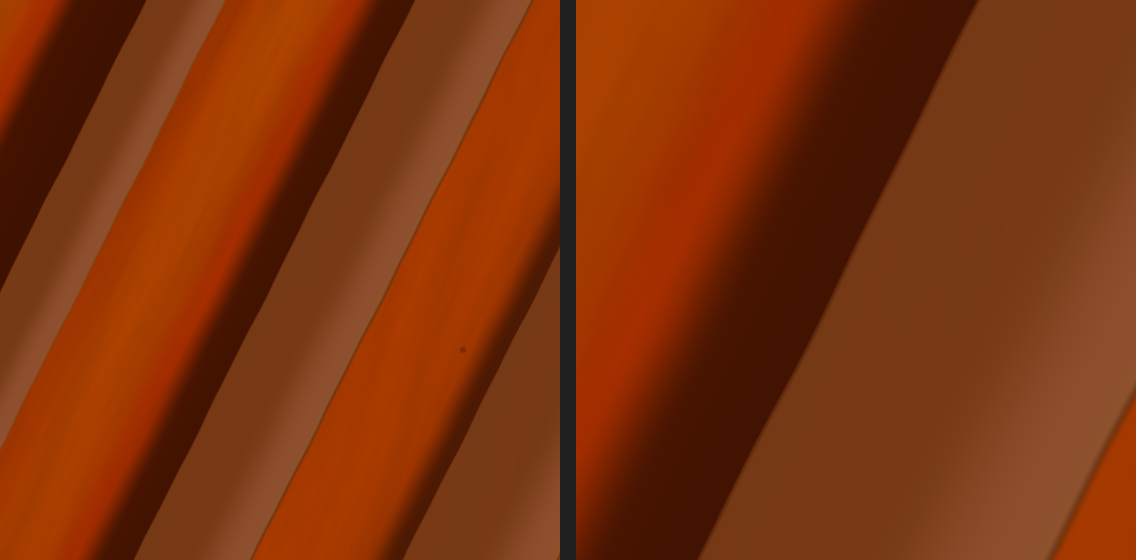
Left: the whole. Right: its middle third, enlarged.
This pattern is drawn by a WebGL 2 fragment shader. Its source:

```glsl
#version 300 es
precision highp float;

uniform vec2 u_resolution;
out vec4 fragColor;

// Slat layout, measured across the canvas
const float SLANT = 0.502;          // sideways shift per unit of height
const float PERIOD = 0.480;
const float FIRST_EDGE = 0.260;
const float FACE_WIDTH = 0.143;     // brown face of slat 0
const float FACE_GROWTH = 0.0675;   // widening from slat to slat
const float SHADOW_WIDTH = 0.143;   // shadow before slat 0
const float SHADOW_DECAY = 0.85;    // octaves lost from slat to slat
const float EDGE_SOFTNESS = 0.004;
const float SHADOW_SOFTNESS = 0.028;
const float GRAIN_STRENGTH = 0.035;
const vec2 KNOT_POS = vec2(0.827, 0.375);
const float KNOT_RADIUS = 0.008;

const vec3 BROWN = vec3(0.465, 0.225, 0.082);
const vec3 ROSE_BROWN = vec3(0.555, 0.310, 0.180);
const vec3 ORANGE = vec3(0.645, 0.222, 0.0);
const vec3 AMBER = vec3(0.660, 0.262, 0.0);
const vec3 RUST = vec3(0.575, 0.185, 0.0);
const vec3 RED_RIM = vec3(0.630, 0.175, 0.0);
const vec3 SHADOW = vec3(0.255, 0.070, 0.0);
const vec3 SHADOW_LIT = vec3(0.310, 0.100, 0.010);

vec2 hash2(vec2 p) {
    vec3 q = fract(p.xyx * vec3(0.1031, 0.1030, 0.0973));
    q += dot(q, q.yzx + 33.33);
    return fract((q.xx + q.yz) * q.zy);
}

// Distance to the nearest scattered point
float cellular(vec2 p) {
    vec2 cell = floor(p);
    float nearest = 4.0;
    for (int y = -1; y <= 1; y++) {
        for (int x = -1; x <= 1; x++) {
            vec2 corner = cell + vec2(x, y);
            vec2 toPoint = corner + hash2(corner + 50.0) - p;
            nearest = min(nearest, dot(toPoint, toPoint));
        }
    }
    return sqrt(nearest);
}

// Uneven streaks: x runs across the fibres, y along them
float woodGrain(vec2 p) {
    float sum = 0.0;
    float amplitude = 0.5;
    float frequency = 38.0;
    for (int i = 0; i < 4; i++) {
        float bend = 1.6 * sin(p.y * (5.0 + 3.0 * float(i)) + p.x * 9.0);
        sum += amplitude * sin(p.x * frequency + bend + float(i) * 2.1);
        frequency *= 1.83;
        amplitude *= 0.6;
    }
    return sum + 0.8 * (0.5 - cellular(p * vec2(85.0, 14.0)));
}

float faceWidth(float slat) { return FACE_WIDTH + FACE_GROWTH * slat; }
float shadowWidth(float slat) { return SHADOW_WIDTH * exp2(-SHADOW_DECAY * slat); }

vec3 shadowColor(float slat) {
    return mix(SHADOW, SHADOW_LIT, smoothstep(0.5, 2.0, slat));
}

vec3 faceColor(float t) {
    vec3 color = mix(BROWN, ROSE_BROWN, smoothstep(0.45, 0.88, t));
    return color + vec3(0.0, 0.012, -0.012) * smoothstep(0.92, 1.0, t);
}

vec3 woodColor(float t, float height, float slat, float grain) {
    float older = 1.0 - smoothstep(0.0, 1.0, slat);
    float center = smoothstep(0.1, 0.4, t) * (1.0 - smoothstep(0.55, 0.82, t));
    vec3 color = mix(ORANGE, RUST, 0.55 * (1.0 - smoothstep(0.0, 0.3, t)) * older);
    color = mix(color, AMBER, center * older * (0.35 + 0.6 * height));
    color = mix(color, RED_RIM, smoothstep(0.7, 0.88, t) * older);
    color = mix(color, RUST, 0.45 * smoothstep(0.65, 1.0, t) * (1.0 - older));
    return color * (1.0 + GRAIN_STRENGTH * grain);
}

void main() {
    vec2 uv = gl_FragCoord.xy / u_resolution;
    float edge = max(EDGE_SOFTNESS, 1.5 / min(u_resolution.x, u_resolution.y));

    // Position within the current slat
    float across = uv.x + SLANT * (1.0 - uv.y);
    across += 0.0008 * sin(uv.y * 23.0) + 0.0005 * sin(uv.y * 51.0);
    float slat = floor((across - FIRST_EDGE) / PERIOD);
    float x = across - FIRST_EDGE - slat * PERIOD;
    float face = faceWidth(slat);
    float shadowStart = PERIOD - shadowWidth(slat + 1.0);

    // Newer slats carry a finer, tilted grain
    float tilt = slat > 0.5 ? 0.12 : 0.0;
    float grain = woodGrain(vec2(across + tilt * uv.y, uv.y));

    // Brown face, lit wood, then soft shadow
    vec3 color = faceColor(x / face) * (1.0 + 0.2 * GRAIN_STRENGTH * grain);
    color = mix(shadowColor(slat), color, smoothstep(-0.5 * edge, edge, x));
    float woodT = (x - face) / (shadowStart - face);
    vec3 wood = woodColor(woodT, uv.y, slat, grain);
    float knot = 1.0 - smoothstep(0.3, 1.0, length(uv - KNOT_POS) / KNOT_RADIUS);
    wood *= 1.0 - 0.25 * knot;
    color = mix(color, wood, smoothstep(-edge, edge, x - face));

    // Thin dark seam beside the wood
    float seam = 1.0 - smoothstep(0.0, 1.3 * edge, abs(x - face));
    color *= 1.0 - seam * (slat > 0.5 ? 0.22 : 0.06);

    float shade = smoothstep(-SHADOW_SOFTNESS, SHADOW_SOFTNESS, x - shadowStart);
    vec3 shadow = shadowColor(slat + 1.0) * (1.06 - 0.1 * smoothstep(shadowStart, PERIOD, x));
    color = mix(color, shadow, shade);

    fragColor = vec4(color, 1.0);
}
```
